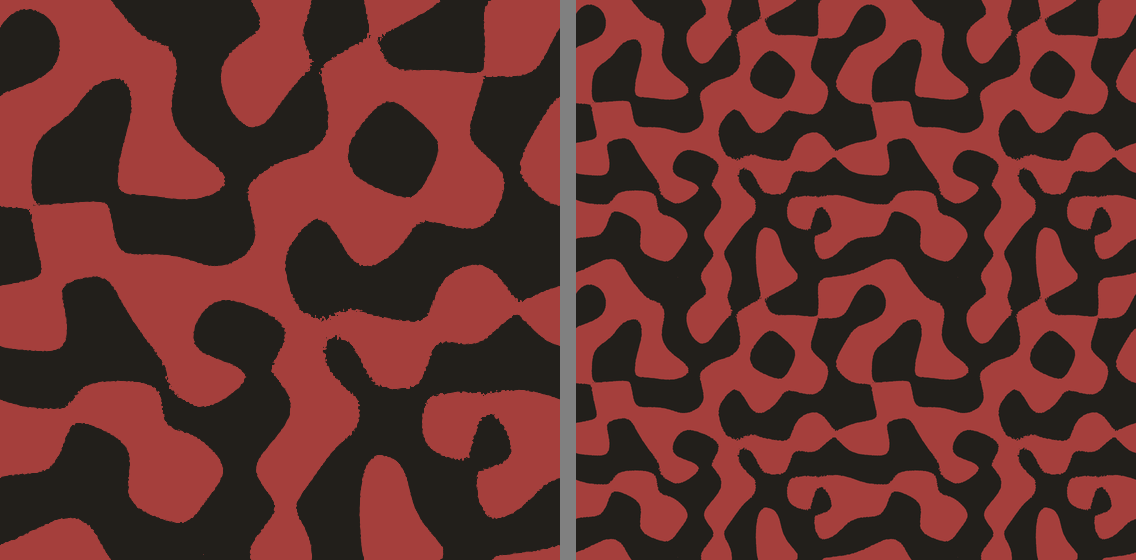
Left, the tile; right, the same tile 2 across and 2 down.
This pattern is drawn by a three.js fragment shader. Its source:

```glsl
varying vec2 vUv;

const vec3 RED = vec3(0.647, 0.249, 0.237);
const vec3 DARK = vec3(0.134, 0.122, 0.104);
const float TAU = 6.2831853;
const int MAX_WAVES = 8;           // highest repeats across the tile
const float WAVE_CENTER = 4.8;     // typical repeats of the blobs
const float WAVE_SPREAD = 2.0;     // variety of blob sizes
const float THRESHOLD = 0.0;       // raises the dark share
const float SEED = 37.0;
const float GRAIN_CELLS = 300.0;   // fine roughness of the outlines
const float GRAIN_AMOUNT = 0.045;
const float EDGE_WIDTH = 0.001;    // half width of the soft edge
const float MIN_SLOPE = 8.0;

float hash(vec2 p) {
  vec3 q = fract(vec3(p.xyx) * 0.1031);
  q += dot(q, q.yzx + 33.33);
  return fract((q.x + q.y) * q.z);
}

// Value noise that wraps after GRAIN_CELLS cells
float grain(vec2 uv) {
  vec2 p = uv * GRAIN_CELLS;
  vec2 cell = floor(p);
  vec2 t = smoothstep(0.0, 1.0, p - cell);
  vec2 a = mod(cell, GRAIN_CELLS);
  vec2 b = mod(cell + 1.0, GRAIN_CELLS);
  float low = mix(hash(a), hash(vec2(b.x, a.y)), t.x);
  float high = mix(hash(vec2(a.x, b.y)), hash(b), t.x);
  return 2.0 * mix(low, high, t.y) - 1.0;
}

// Layered sines with whole repeats: xy is the slope, z the height
vec3 blobField(vec2 uv) {
  vec3 field = vec3(0.0);
  float power = 0.0;
  for (int j = 0; j <= MAX_WAVES; j++) {
    for (int i = -MAX_WAVES; i <= MAX_WAVES; i++) {
      if (j == 0 && i <= 0) continue;   // opposite waves are duplicates
      vec2 wave = vec2(float(i), float(j));
      float offset = (length(wave) - WAVE_CENTER) / WAVE_SPREAD;
      float weight = exp(-offset * offset);
      float phase = TAU * (dot(wave, uv) + hash(wave + SEED));
      field += weight * vec3(TAU * wave * cos(phase), sin(phase));
      power += 0.5 * weight * weight;
    }
  }
  return field / sqrt(power);
}

void main() {
  vec3 field = blobField(vUv);
  float height = field.z - THRESHOLD + GRAIN_AMOUNT * grain(vUv);

  // Dividing by the slope gives an even edge width
  float edgeDistance = height / max(length(field.xy), MIN_SLOPE);
  float redMask = smoothstep(-EDGE_WIDTH, EDGE_WIDTH, edgeDistance);
  gl_FragColor = vec4(mix(DARK, RED, redMask), 1.0);
}
```
